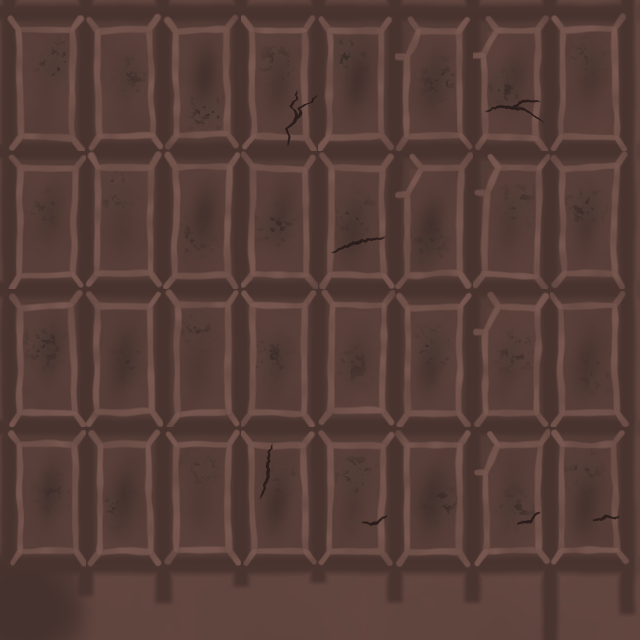
A Shadertoy shader for this pattern:

```glsl
// Painted chocolate-brown slab: 8 by 4 bevelled panels parted by soft dark grooves.
// Each panel is a loop of brushed ridge strokes with mitred corners; hashes and
// value noise add wobble, smudges, grime and cracks, bit masks pick worn panels.

float hash(vec2 p) { return fract(sin(dot(p, vec2(127.1, 311.7))) * 43758.545); }

float noise(vec2 p) {
    vec2 i = floor(p), f = fract(p);
    f = f * f * (3.0 - 2.0 * f);
    return mix(mix(hash(i), hash(i + vec2(1, 0)), f.x),
               mix(hash(i + vec2(0, 1)), hash(i + vec2(1, 1)), f.x), f.y);
}

float fbm(vec2 p) {
    float sum = 0.0, amp = 0.53;
    for (int i = 0; i < 4; i++) {
        sum += amp * noise(p);
        p = p * 2.03 + 17.0;
        amp *= 0.5;
    }
    return sum;
}

// Brush stroke from a to b with uneven width and opacity
float stroke(vec2 p, vec2 a, vec2 b, float seed) {
    vec2 ab = b - a;
    float t = clamp(dot(p - a, ab) / dot(ab, ab), 0.0, 1.0);
    float along = t * length(ab) * 45.0;
    float w = 0.0046 + 0.0022 * noise(vec2(along, seed));
    float d = length(p - a - ab * t);
    return (1.0 - smoothstep(w * 0.5, w * 1.15, d)) * (0.55 + 0.45 * noise(vec2(along + 9.0, seed)));
}

// Corners run clockwise from the top left
vec2 cornerSide(int i) { return vec2(i == 1 || i == 2 ? 1.0 : -1.0, i < 2 ? 1.0 : -1.0); }

vec2 panelCorner(int i, vec2 id) {
    vec2 key = id + float(i) * 13.7;
    return cornerSide(i) * vec2(0.041, 0.083) + 0.006 * (vec2(hash(key), hash(key + 5.3)) - 0.5);
}

float ridges(vec2 p, vec2 id, bool chipped) {
    float ink = 0.0;
    for (int i = 0; i < 4; i++) {
        vec2 a = panelCorner(i, id), b = panelCorner((i + 1) % 4, id);
        float seed = hash(id + float(i)) * 50.0;
        if (chipped && i == 0) {
            vec2 low = a - vec2(0.0, 0.04);
            a.x += 0.02;
            ink = max(stroke(p, low, a, seed + 3.0), stroke(p, low, low - vec2(0.014, 0.0), seed));
        }
        if (chipped && i == 3) b.y -= 0.04;
        ink = max(ink, stroke(p, a, b, seed));
        ink = max(ink, stroke(p, a, a + cornerSide(i) * vec2(0.013, 0.018), seed + 7.0));
    }
    return ink;
}

float crack(vec2 p, vec2 id, float px) {
    bool upright = id.x == 3.0;
    float ang = upright ? 1.35 : 0.08 + 0.35 * hash(id + 2.0);
    float len = id.y == 3.0 && !upright ? 0.022 : 0.047;
    vec2 mid = upright ? mix(vec2(0.02, -0.055), vec2(-0.018, 0.04), id.y / 3.0)
                       : vec2(id.y == 3.0 ? 0.028 : 0.002, -0.035);
    p -= mid;
    vec2 q = vec2(cos(ang) * p.x + sin(ang) * p.y, cos(ang) * p.y - sin(ang) * p.x);
    float bend = 0.022 * (fbm(vec2(q.x * 50.0, id.x + id.y * 9.0)) - 0.5);
    float w = 0.0016 * (1.0 - abs(q.x) / len);
    float d = abs(q.y - bend);
    if (q.x > 0.0 && id.y == 0.0) d = min(d, abs(q.y - bend + q.x * 0.75));
    return (1.0 - smoothstep(w, w + 0.0008 + px, d)) * smoothstep(0.0, 0.0003, w);
}

void mainImage(out vec4 fragColor, in vec2 fragCoord) {
    vec2 uv = fragCoord / iResolution.xy;
    float px = 1.0 / iResolution.y;
    vec2 pitch = vec2(0.1208, 0.2158), base = vec2(0.0137, 0.117);
    vec2 wobble = vec2(noise(uv * 26.0), noise(uv * 26.0 + 40.0)) - 0.5;
    vec2 grid = (uv - base) / pitch;
    vec2 cell = clamp(floor(grid), vec2(0), vec2(7, 3));
    vec2 id = vec2(cell.x, 3.0 - cell.y);
    vec2 p = (grid - cell - 0.5) * pitch + vec2(0.0, 0.002);
    uint bit = 1u << uint(id.y * 8.0 + id.x);

    // Plain ground with a dark smudge in the lower left
    vec3 col = vec3(0.38, 0.27, 0.245) * (0.97 + 0.06 * fbm(uv * 7.0));
    col = mix(col, vec3(0.25, 0.18, 0.165), 0.85 * (1.0 - smoothstep(0.04, 0.12, length(uv - vec2(0.045, 0.055)) + 0.02 * wobble.x)));

    // Slab body
    vec2 slab = smoothstep(vec2(-0.012), vec2(0.006), min(uv - base, vec2(0.98) - uv));
    col = mix(col, vec3(0.325, 0.232, 0.21), slab.x * slab.y * 0.9);

    // Grooves, with uneven tails below the slab
    vec2 line = clamp(round(grid), vec2(0), vec2(8, 4));
    vec2 gap = abs((grid - line) * pitch + 0.003 * wobble);
    float tail = line.x == 0.0 ? 0.01 : line.x == 7.0 ? 0.15 : line.x == 8.0 ? 0.075 : 0.025 + 0.035 * hash(line.xx);
    vec2 groove = 1.0 - smoothstep(vec2(0.006), vec2(0.018, 0.021), gap);
    groove.x *= smoothstep(-0.008, 0.004, uv.y - base.y + tail);
    groove.y *= 1.0 - 0.7 * smoothstep(0.975, 0.99, uv.x);
    col = mix(col, vec3(0.278, 0.196, 0.178), 0.88 * max(groove.x, groove.y));

    // Panel faces: warm rim, dark oblong centre
    vec2 rim = smoothstep(vec2(0.0), vec2(0.006), vec2(0.041, 0.083) - abs(p));
    float face = rim.x * rim.y;
    col = mix(col, mix(vec3(0.325, 0.228, 0.205), vec3(0.375, 0.265, 0.24), fbm(uv * 14.0)), face * 0.8);
    vec2 c = p + vec2(0.012, 0.03) * (hash(id + 4.0) - 0.5);
    float smudge = exp(-dot(c * vec2(52, 22), c * vec2(52, 22)) + 30.0 * c.x * c.y * 20.0);
    col = mix(col, vec3(0.25, 0.18, 0.165), face * min(smudge, 1.0) * (0.2 + 0.65 * hash(id + 8.0)));

    // Grey grime patches with fine dark flecks
    vec2 spot = p - vec2(0.03, 0.1) * (vec2(hash(id + 21.0), hash(id + 33.0)) - 0.5);
    float patchy = face * exp(-dot(spot, spot) * 1500.0) * (0.4 + 0.6 * hash(id + 11.0));
    col = mix(col, vec3(0.29, 0.235, 0.215), patchy * 0.7 * fbm(uv * 60.0));
    col = mix(col, vec3(0.19, 0.145, 0.135), patchy * 0.75 * smoothstep(0.56, 0.7, fbm(uv * 120.0)));

    // Ridges, then cracks on the chosen panels
    col = mix(col, vec3(0.485, 0.355, 0.322), 0.9 * ridges(p + 0.004 * wobble, id, (0x40406060u & bit) != 0u));
    if ((0xD8001048u & bit) != 0u) col = mix(col, vec3(0.15, 0.10, 0.095), 0.9 * crack(p, id, px));

    fragColor = vec4(col, 1.0);
}
```
